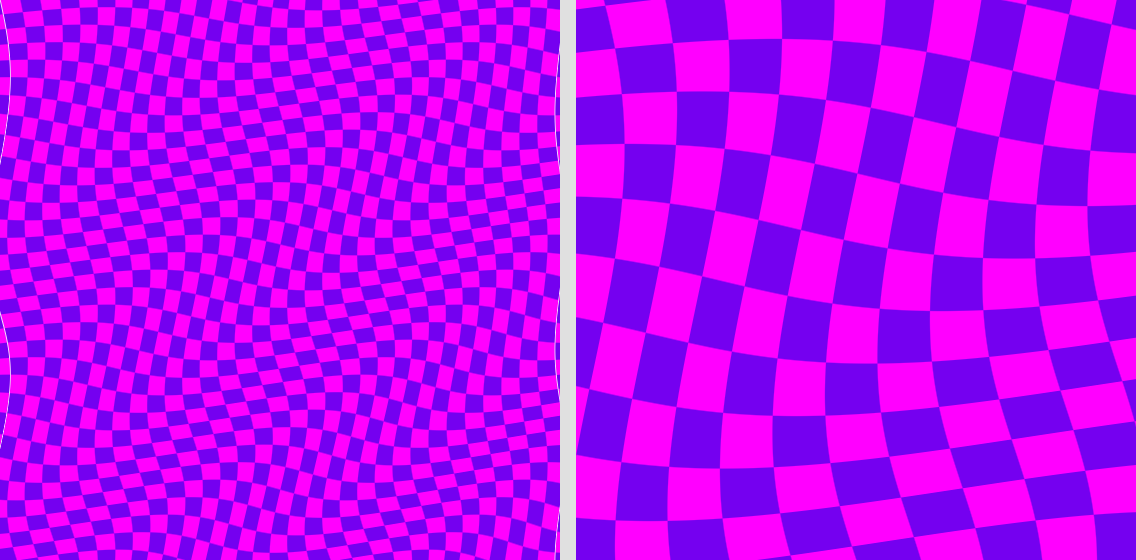
Left: the whole. Right: its middle third, enlarged.
This pattern is drawn by a WebGL 2 fragment shader. Its source:

```glsl
#version 300 es
precision highp float;
// A 32 by 32 two-colour checkerboard bent by diagonal shear waves.

uniform vec2 u_resolution;
out vec4 fragColor;

const float TAU = 6.2831853;
const vec3 VIOLET = vec3(0.46, 0.0, 0.94);
const vec3 MAGENTA = vec3(1.0, 0.0, 1.0);
const vec3 SEAM_COLOR = vec3(1.0);

const float CELLS = 32.0;          // squares across and down
const float WAVE_SLANT = 0.72;     // tilt of the wave fronts
const float WAVE_START = 0.293;    // first front, measured from the top left
const float WAVE_RATE = 1.796;     // waves per canvas height
const float WAVE_CHIRP = 0.342;    // waves tighten toward the lower right
const float SWAY_LEFT = 0.0185;    // sideways amplitude at the left
const float SWAY_RIGHT = 0.009;    // sideways amplitude at the right edge
const float LIFT = 0.0185;         // vertical amplitude
const float SEAM_WIDTH = 0.0013;   // hairline along the sheet's side edges

// Maps a canvas point (y down) to the flat sheet.
vec2 unbend(vec2 p) {
    float along = p.y + WAVE_SLANT * p.x - WAVE_START;
    float phase = along * (WAVE_RATE + WAVE_CHIRP * along);
    float sway = mix(SWAY_LEFT, SWAY_RIGHT, smoothstep(0.65, 1.0, p.x));
    return p + vec2(sway, -LIFT) * sin(TAU * phase);
}

// Square wave of period 2: +1 on even cells, -1 on odd ones, soft at edges.
vec2 softSquare(vec2 g, vec2 blur) {
    vec2 triangle = 0.5 - abs(mod(g, 2.0) - 0.5);
    triangle = mix(triangle, abs(mod(g, 2.0) - 1.5) - 0.5, step(1.5, mod(g, 2.0)));
    return clamp(triangle / blur, -1.0, 1.0);
}

void main() {
    vec2 p = gl_FragCoord.xy / u_resolution;
    p.y = 1.0 - p.y;
    vec2 pixel = 1.0 / u_resolution;
    vec2 sheet = unbend(p);

    // Checkerboard
    vec2 parity = softSquare(sheet * CELLS, 0.6 * CELLS * pixel);
    vec3 color = mix(VIOLET, MAGENTA, 0.5 + 0.5 * parity.x * parity.y);

    // Side seams, visible only where the sheet's edge sways into view
    float seamDistance = min(abs(sheet.x), abs(sheet.x - 1.0));
    float seam = clamp((0.5 * SEAM_WIDTH - seamDistance) / pixel.x + 0.5, 0.0, 1.0);
    color = mix(color, SEAM_COLOR, seam);

    fragColor = vec4(color, 1.0);
}
```
